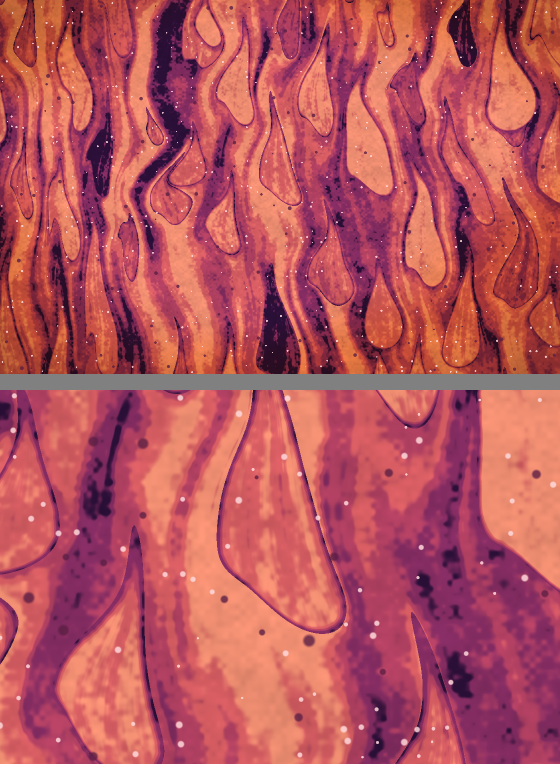
Top, the full canvas; bottom, a detail of the centre.
Reproduce this texture procedurally as a Shadertoy shader.

```glsl
#define DROPS 54
#define FRESH 20
#define PUSH 0.9
#define SWAY 0.13
#define RIM 0.0065
#define GRAIN 0.13
#define INK vec3(0.17, 0.06, 0.22)
#define PLUM vec3(0.51, 0.17, 0.38)
#define MAGENTA vec3(0.69, 0.25, 0.38)
#define CORAL vec3(0.83, 0.36, 0.38)
#define PEACH vec3(0.93, 0.55, 0.44)
#define WARMTH vec3(0.95, 0.84, 0.58)

float hash(vec2 p) {
    return fract(sin(dot(p, vec2(127.1, 311.7))) * 43758.5453);
}

float noise(vec2 p) {
    vec2 i = floor(p), f = fract(p);
    f = f * f * (3.0 - 2.0 * f);
    return mix(mix(hash(i), hash(i + vec2(1, 0)), f.x),
               mix(hash(i + vec2(0, 1)), hash(i + 1.0), f.x), f.y);
}

float fbm(vec2 p) {
    return 0.55 * noise(p) + 0.3 * noise(p * 2.1 + 7.3) + 0.15 * noise(p * 4.3 + 2.9);
}

// Half width along a drop: round bulb below, thin neck above
float taper(float t) {
    return mix(1.0, 0.32, smoothstep(0.0, 0.8, t));
}

vec3 ramp(float t) {
    vec3 c = mix(INK, PLUM, smoothstep(0.02, 0.12, t));
    c = mix(c, MAGENTA, smoothstep(0.18, 0.32, t));
    c = mix(c, CORAL, smoothstep(0.40, 0.54, t));
    return mix(c, PEACH, smoothstep(0.64, 0.84, t));
}

// Tone of the paint: each drop pushes all older paint aside
float marble(vec2 p, float aspect) {
    p.x += SWAY * (noise(p * vec2(2.2, 3.0) + 4.0) - 0.5)
         + 0.35 * SWAY * (noise(p * vec2(5.0, 8.0) + 9.0) - 0.5);
    p.y += SWAY * (noise(p * 3.0 + 21.0) - 0.5);
    float halo = 1.0;

    for (int i = 0; i < DROPS; i++) {
        float id = float(i), age = id / float(DROPS);
        float size = hash(vec2(id, 1.3)), shade = hash(vec2(id, 5.7));
        float r = mix(0.026, 0.062, size);
        float tall = r * mix(2.6, 6.0, hash(vec2(id, 3.1)));
        vec2 c = fract(id * vec2(0.7549, 0.5698) + vec2(0.37, 0.61));
        c = c * vec2(aspect + 0.2, 1.35) - vec2(0.1, 0.32);

        vec2 q = p - c;
        q.y /= q.y > 0.0 ? tall : r;
        q.x /= r * taper(q.y);
        float d = length(q);
        if (d < 1.0) {
            float rim = (1.0 - d) * r * taper(q.y);
            float body = i < FRESH ? mix(0.66, 0.92, shade) : mix(0.2, 0.92, shade);
            if (i >= FRESH && shade < 0.13) body = 0.0;
            float streak = fbm(q * vec2(5.0, 1.6) + id * 3.7) - 0.5;
            float tone = body + streak * mix(0.25, 0.8, age);
            tone = mix(0.1, tone, smoothstep(0.15 * RIM, RIM, rim));
            return tone * mix(0.5, 1.0, smoothstep(0.0, 0.016, halo));
        }
        if (i < FRESH) halo = min(halo, (d - 1.0) * r * taper(q.y));
        q *= sqrt(1.0 - PUSH / (d * d));
        p = c + vec2(q.x * r * taper(q.y), q.y * (q.y > 0.0 ? tall : r));
    }

    // Combed bands underneath
    float band = fbm(vec2(p.x * 24.0 + 3.0 * noise(p * 5.0), p.y * 2.5));
    float tone = smoothstep(0.18, 0.82, band);
    return tone * mix(0.5, 1.0, smoothstep(0.0, 0.016, halo));
}

// Sparse round dots on a jittered grid
float dots(vec2 p, float cells, float share, float radius) {
    vec2 g = p * cells, id = floor(g);
    vec2 c = 0.3 + 0.4 * vec2(hash(id + 3.1), hash(id + 8.7));
    float r = radius * (0.5 + hash(id + 1.9));
    float shape = 1.0 - smoothstep(0.5 * r, r, length(fract(g) - c));
    return shape * step(hash(id + 5.3), share);
}

void mainImage(out vec4 fragColor, in vec2 fragCoord) {
    float aspect = iResolution.x / iResolution.y;
    vec2 p = fragCoord / iResolution.y;
    vec2 uv = fragCoord / iResolution.xy;
    float mottle = GRAIN * (noise(p * 190.0) + noise(p * 75.0) + noise(p * 22.0) - 1.5);

    // Four samples per pixel smooth the fine bands
    vec3 col = vec3(0.0);
    for (int k = 0; k < 4; k++) {
        vec2 shift = vec2(k % 2, k / 2) * 0.5 - 0.25;
        col += 0.25 * ramp(marble((fragCoord + shift) / iResolution.y, aspect) + mottle);
    }

    // Warm borders, dim corners, surface grain
    float reach = length(uv - 0.5) * 2.0;
    float warm = smoothstep(0.65, 1.15, reach + 0.5 * (noise(p * 3.0 + 40.0) - 0.5));
    col *= mix(vec3(1.0), WARMTH, warm);
    col *= 1.0 - 0.16 * smoothstep(0.9, 1.4, reach);
    col *= 1.0 + 0.6 * mottle;

    // Dark bubbles and pale glints
    col = mix(col, PLUM * 0.7, 0.8 * dots(p, 28.0, 0.13, 0.13));
    col = mix(col, vec3(1.0, 0.85, 0.86), 0.85 * dots(p, 75.0, 0.06, 0.2));
    fragColor = vec4(col, 1.0);
}
```
